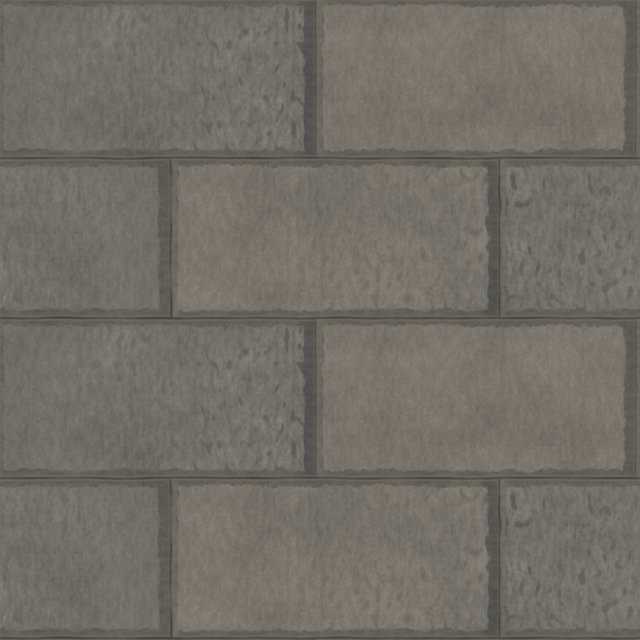
Give the GLSL for this texture, as a Shadertoy shader.

```glsl
vec2 gradientAt(vec2 cell) {
    float angle = 6.2832 * fract(sin(dot(cell, vec2(127.1, 311.7))) * 43758.5);
    return vec2(cos(angle), sin(angle));
}

// Gradient noise that wraps on the unit square
float noise(vec2 uv, vec2 freq, float seed) {
    vec2 p = uv * freq, i = floor(p), f = p - i;
    vec2 s = f * f * f * (f * (f * 6.0 - 15.0) + 10.0);
    vec2 lo = mod(i, freq) + seed, hi = mod(i + 1.0, freq) + seed;
    float a = dot(gradientAt(lo), f);
    float b = dot(gradientAt(vec2(hi.x, lo.y)), f - vec2(1, 0));
    float c = dot(gradientAt(vec2(lo.x, hi.y)), f - vec2(0, 1));
    float d = dot(gradientAt(hi), f - 1.0);
    return mix(mix(a, b, s.x), mix(c, d, s.x), s.y);
}

float line(float dist, float width) {
    return exp(-dist * dist / (width * width));
}

float boxDistance(vec2 p, vec2 halfSize) {
    vec2 d = abs(p) - halfSize;
    return length(max(d, 0.0)) + min(max(d.x, d.y), 0.0);
}

void mainImage(out vec4 fragColor, in vec2 fragCoord) {
    vec2 uv = fragCoord / iResolution.xy;

    // Two courses form one period, stacked twice
    vec2 q = vec2(uv.x, fract((1.003 - uv.y) * 2.0));
    float row = floor(q.y * 2.0);
    float along = uv.x + row * 0.007 * sin(6.2832 * uv.x) - mix(-0.006, 0.274, row);
    float col = mod(floor(along * 2.0), 2.0);
    vec2 local = vec2(fract(along * 2.0) * 0.5, fract(q.y * 2.0) * 0.25);
    float across = local.x * 2.0;

    // Upright grain, slightly bent, and broad stains
    vec2 bent = q + vec2(0.006 * noise(q, vec2(24, 14), 3.0), 0.0);
    float grain = noise(bent, vec2(110, 20), 11.0) + 0.7 * noise(bent, vec2(210, 52), 29.0);
    float fine = noise(q, vec2(230, 110), 41.0);
    float stain = noise(q, vec2(7, 4), 53.0) + 0.6 * noise(q, vec2(19, 10), 67.0);

    // Stone face: alternating warm and cool blocks
    float warm = abs(col - row);
    float rough = (1.0 - warm) * mix(across, 1.0 - across, row) + 0.5 * warm * row * across;
    vec3 face = mix(vec3(0.452, 0.438, 0.412), vec3(0.482, 0.456, 0.418),
                    clamp(warm - 0.35 * row * across * warm + 0.5 * stain, 0.0, 1.0));
    face *= 1.0 + (0.08 + 0.07 * rough) * grain + 0.06 * fine + 0.09 * stain;

    // Dark pits in the rougher areas, and a few pale chips
    float pits = noise(bent, vec2(84, 24), 83.0) + 0.4 * grain;
    float pitting = smoothstep(0.2, 0.6, pits + 0.3 * stain) * (0.15 + 0.65 * rough);
    face = mix(face, vec3(0.33, 0.325, 0.31), pitting);
    face += 0.05 * smoothstep(0.45, 0.75, noise(bent, vec2(70, 26), 97.0) + 0.2 * fine);

    // Tooled margin, deepest on the right side of every other block
    float rightSide = smoothstep(0.465, 0.482, local.x);
    vec3 margin = mix(vec3(0.385, 0.372, 0.345), vec3(0.335, 0.328, 0.31),
                      rightSide * (1.0 - 0.7 * col));
    margin = mix(margin, vec3(0.425, 0.408, 0.375), 1.0 - smoothstep(0.006, 0.014, local.x));
    margin *= 1.0 + 0.1 * noise(q, vec2(60, 56), 17.0) + 0.08 * fine + 0.08 * stain;

    // Ragged border between face and margin
    float edge = boxDistance(local - vec2(0.246, 0.1245), vec2(0.235, 0.1125));
    edge += 0.004 * grain + 0.005 * noise(q, vec2(30, 22), 71.0);
    vec3 color = mix(face, margin, smoothstep(-0.002, 0.0025, edge));

    // Joints: pale ridges beside a broken dark groove
    vec2 joint = local - vec2(0.5, 0.25) * step(vec2(0.25, 0.125), local);
    joint += 0.002 * vec2(noise(q, vec2(9, 16), 5.0), noise(q, vec2(16, 9), 23.0));
    float ridge = max(line(abs(joint.y) - 0.0032, 0.0014),
                      0.5 * line(abs(joint.x) - 0.003, 0.0014));
    color = mix(color, vec3(0.445, 0.425, 0.37), 0.7 * ridge);
    float gaps = smoothstep(-0.3, 0.4, noise(q, vec2(14, 12), 37.0));
    float groove = max(line(joint.y, 0.0016) * (0.4 + 0.5 * gaps),
                       line(joint.x, 0.002) * (0.2 + 0.6 * gaps * row));
    color = mix(color, vec3(0.25, 0.235, 0.21), groove);

    fragColor = vec4(color, 1.0);
}
```
